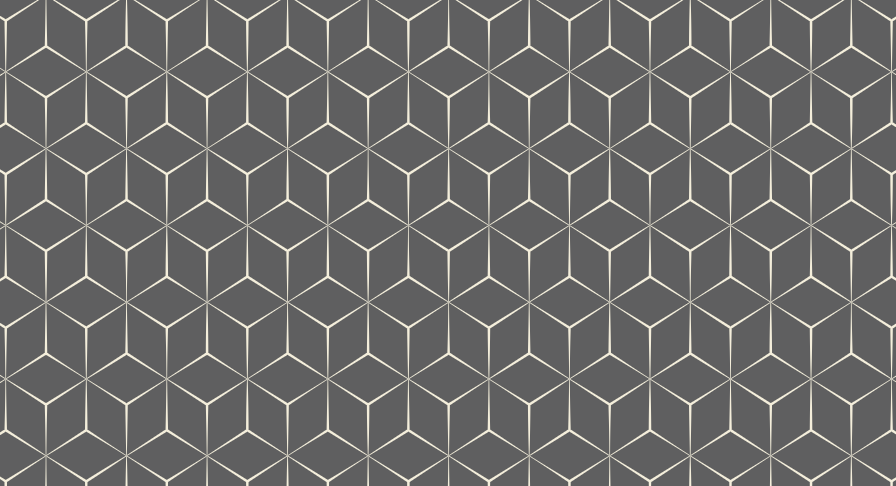
This pattern is drawn by a Shadertoy shader. Its source:

```glsl
// Tumbling-block lattice: tapered cream lines on flat charcoal, thin at six-way stars, thick at three-way joints.
#define STAR_PITCH vec2(0.1657, 0.1580)   // star spacing across, row spacing up
#define STAR_ORIGIN vec2(0.0118, 0.5362)  // one star, in canvas heights
#define THIN_HALF 0.0007                  // half width at a star
#define THICK_HALF 0.0026                 // half width at a joint
#define WIDTH_WEAR 0.0004                 // uneven inking along a spoke
#define GROUND_COLOR vec3(0.373, 0.373, 0.376)
#define LINE_COLOR vec3(0.955, 0.935, 0.860)

// Repeatable variation in -1..1 from layered sines
float spokeVariation(vec2 id) {
    return 0.6 * sin(dot(id, vec2(2.7, 4.1))) + 0.4 * sin(dot(id, vec2(7.3, -5.9)) + 1.3);
}

// Box-filtered coverage of a stripe; keeps sub-pixel lines at the right weight
float stripeCoverage(float dist, float halfWidth, float pixel) {
    float d = dist / pixel;
    float w = halfWidth / pixel;
    return max(0.0, min(w, d + 0.5) - max(-w, d - 0.5));
}

// Line from a star at the origin, widening towards its joint
float taperedSpoke(vec2 p, vec2 joint, float variation, float pixel) {
    float t = clamp(dot(p, joint) / dot(joint, joint), 0.0, 1.0);
    float halfWidth = mix(THIN_HALF, THICK_HALF, t);
    halfWidth += WIDTH_WEAR * variation * 4.0 * t * (1.0 - t);
    return stripeCoverage(length(p - joint * t), halfWidth, pixel);
}

// Four slanted and two upright spokes, folded into one quadrant
float starSpokes(vec2 p, vec2 starId, float pixel) {
    vec2 side = sign(p);
    vec2 q = abs(p);
    vec2 slantJoint = STAR_PITCH * vec2(0.5, 1.0 / 3.0);
    vec2 uprightJoint = STAR_PITCH * vec2(0.0, 2.0 / 3.0);
    float slant = taperedSpoke(q, slantJoint, spokeVariation(starId + 0.3 * side), pixel);
    float upright = taperedSpoke(q, uprightJoint, spokeVariation(starId + vec2(0.0, 0.7 * side.y)), pixel);
    return max(slant, upright);
}

void mainImage(out vec4 fragColor, in vec2 fragCoord) {
    float pixel = 1.0 / iResolution.y;
    vec2 p = fragCoord * pixel - STAR_ORIGIN;
    vec2 cell = STAR_PITCH * vec2(1.0, 2.0);

    // Two interleaved rectangular grids of stars
    float ink = 0.0;
    for (int i = 0; i < 2; i++) {
        vec2 shift = 0.5 * float(i) * vec2(1.0);
        vec2 starId = floor(p / cell - shift + 0.5) + shift;
        ink = max(ink, starSpokes(p - starId * cell, starId, pixel));
    }

    fragColor = vec4(mix(GROUND_COLOR, LINE_COLOR, clamp(ink, 0.0, 1.0)), 1.0);
}
```
